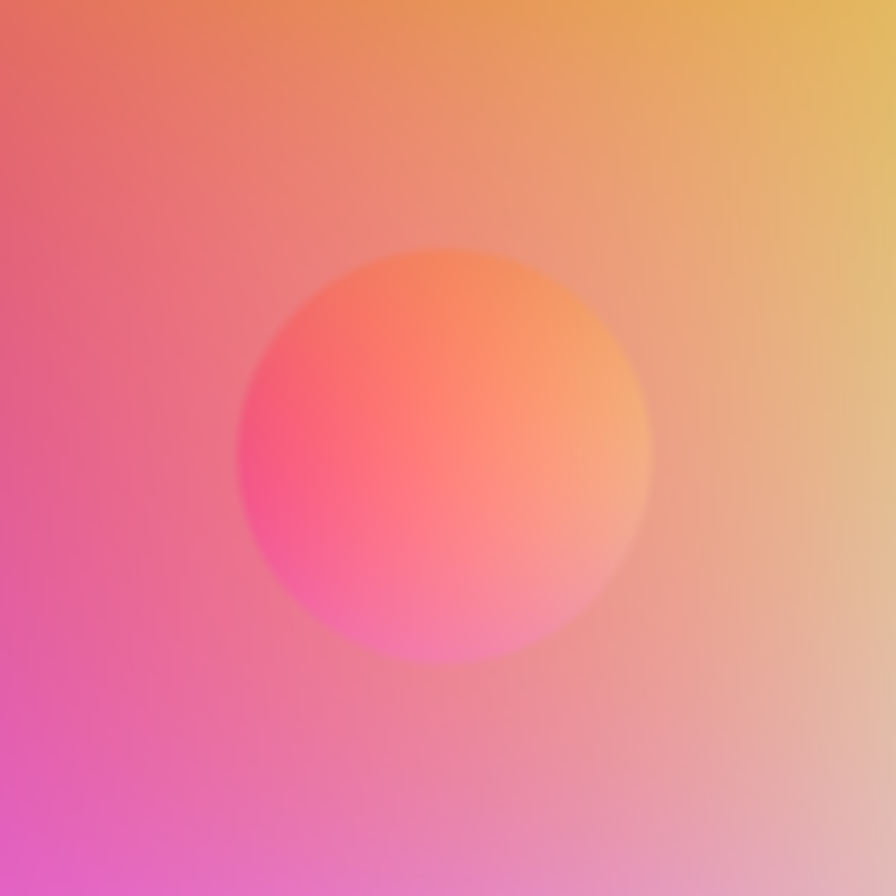
Give the GLSL for this background, as a WebGL 2 fragment shader.

```glsl
#version 300 es
precision highp float;
// A soft disc glowing over a wide gradient from magenta to gold.
// Each colour channel is a smooth polynomial of position; the disc uses
// its own, steeper polynomials and is blended in with a feathered rim.
uniform vec2 u_resolution;
out vec4 outColor;

// Backdrop: green rises to the right, blue rises toward the bottom
vec3 backdrop(vec2 uv) {
    float x = uv.x, up = uv.y, down = 1.0 - uv.y;
    float archX = 4.0 * x * (1.0 - x);
    float archY = 4.0 * up * down;
    float red = 0.89 + 0.015 * archX + 0.03 * archX * archY;
    float green = mix(0.36, 0.75, x) - 0.045 * archX * down
                + up * up * up * mix(0.07, -0.025, x)
                + down * down * down * mix(0.025, -0.02, x);
    float bend = -0.6 * up * down * down + 0.3 * up * up * down - 0.035 * up * up * up;
    float blue = mix(0.73, 0.38, up) + archX * bend
               + 0.04 * (1.0 - x) * down * down * down;
    return vec3(red, green, blue);
}

// Disc: p runs from -1 to 1 across its width
vec3 discColor(vec2 p) {
    vec2 q = p * p;
    float red = 1.0 - 0.05 * dot(p, p);
    float green = 0.51 + 0.195 * p.x * (1.0 - 0.1 * q.x) + 0.015 * p.y - 0.09 * p.x * q.y;
    float blue = 0.478 - 0.1525 * p.y + 0.045 * q.y + 0.04 * q.x;
    return vec3(red, green, blue);
}

void main() {
    vec2 uv = gl_FragCoord.xy / u_resolution;
    vec2 p = (uv - vec2(0.496, 0.491)) / 0.234;
    p.x *= u_resolution.x / u_resolution.y;

    // Feathered rim
    float cover = 1.0 - smoothstep(0.95, 1.025, length(p));
    outColor = vec4(mix(backdrop(uv), discColor(p), cover), 1.0);
}
```
